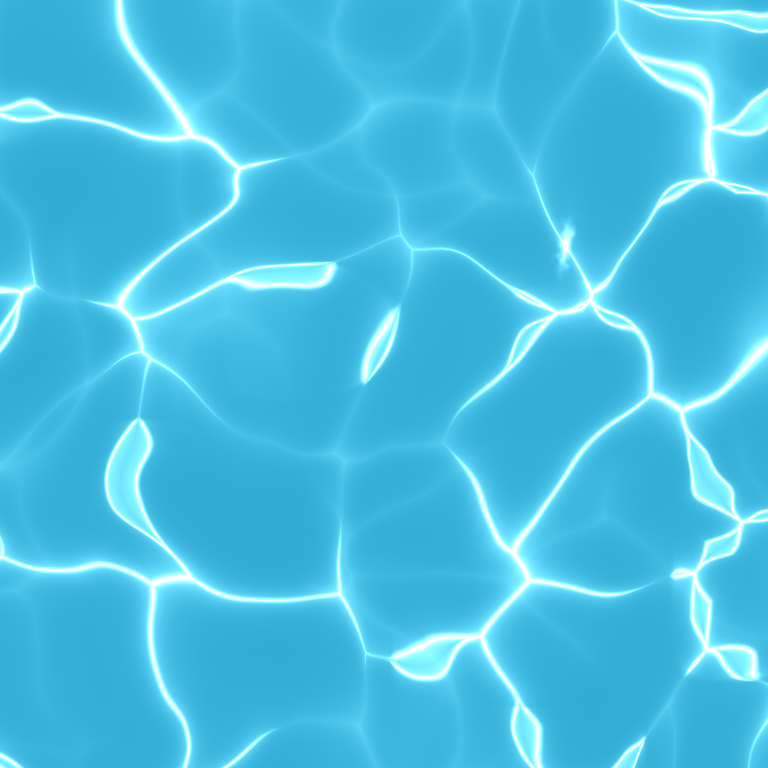
This texture is drawn by a WebGL 2 fragment shader. Its source:

```glsl
#version 300 es
precision highp float;
// Sunlit pool water: a warped cellular web of light over flat blue.
// Noise decides where a strand is a soft haze, a sharp line, or splits
// into a pale lens with a bright rim; a few lone glints float between.
uniform vec2 u_resolution;
out vec4 fragColor;

const float CELLS = 4.6;
const vec3 WATER = vec3(0.198, 0.678, 0.838);
const vec3 LIGHT = vec3(1.0, 0.92, 0.80);

vec2 hash2(vec2 p) {
    vec3 q = fract(vec3(p.xyx) * vec3(0.1031, 0.1030, 0.0973));
    q += dot(q, q.yzx + 33.33);
    return fract((q.xx + q.yz) * q.zy);
}

float noise(vec2 p) {
    vec2 i = floor(p), f = p - i;
    f = f * f * f * (f * (f * 6.0 - 15.0) + 10.0);
    float low = mix(hash2(i).x, hash2(i + vec2(1, 0)).x, f.x);
    float high = mix(hash2(i + vec2(0, 1)).x, hash2(i + vec2(1, 1)).x, f.x);
    return mix(low, high, f.y);
}

vec2 noise2(vec2 p) {
    return vec2(noise(p), noise(p + vec2(37.2, 91.7))) - 0.5;
}

vec2 warp(vec2 p, float amount) {
    p += amount * noise2(p * 1.1 + 5.0);
    return p + 0.22 * amount * noise2(p * 2.7 + 60.0);
}

vec2 toSeed(vec2 cell, vec2 p) {
    return cell + 0.1 + 0.8 * hash2(cell + 100.0) - p;
}

// x: distance to nearest strand, y: distance from junctions, z: soft haze
vec3 web(vec2 p, float hazeWidth) {
    vec2 base = floor(p), nearest = vec2(0.0);
    vec3 f = vec3(9.0);
    for (int k = 0; k < 9; k++) {
        vec2 s = toSeed(base + vec2(k % 3 - 1, k / 3 - 1), p);
        float d = length(s);
        if (d < f.x) { f = vec3(d, f.xy); nearest = s; }
        else if (d < f.y) f = vec3(f.x, d, f.y);
        else f.z = min(f.z, d);
    }
    float strand = 9.0, haze = 0.0;
    for (int k = 0; k < 9; k++) {
        vec2 s = toSeed(base + vec2(k % 3 - 1, k / 3 - 1), p);
        vec2 across = s - nearest;
        float gap = length(across);
        if (gap > 0.001) {
            strand = min(strand, dot(0.5 * (s + nearest), across / gap));
            haze += exp((f.x - length(s)) / hazeWidth);
        }
    }
    return vec3(max(strand, 0.0), f.z - 0.5 * (f.x + f.y), haze);
}

// Light of the strands, with lens-shaped openings between junctions
float strands(vec2 p, float pixel) {
    vec3 w = web(warp(p, 0.65), 0.12);
    float open = smoothstep(0.56, 0.80, noise(p * 1.15 + 21.0));
    float sharp = smoothstep(0.36, 0.68, noise(p * 0.95 + 47.0));
    sharp = max(sharp, smoothstep(0.0, 0.25, open));

    float lens = 0.10 * open * smoothstep(0.02, 0.42, w.y);
    float thickness = max(mix(0.006, 0.014, sharp), pixel);
    float rim = abs(w.x - lens) / thickness;
    float inside = smoothstep(-pixel, pixel, lens - w.x)
                 * smoothstep(0.0, 2.0 * pixel, lens);

    float haze = mix(0.07, 0.15, sharp) * w.z;
    haze += 0.13 * sharp * exp(-max(w.x - lens, 0.0) / 0.035);
    float fill = 0.24 + 0.12 * w.x / max(lens, 0.01);
    return mix(haze, fill, inside) + 0.5 * sharp * exp(-rim * rim);
}

// Rare short flecks of light, slightly ragged
float glints(vec2 p) {
    vec2 cell = floor(p * 0.5);
    vec2 h = hash2(cell + 211.0);
    vec2 d = p - 2.0 * (cell + 0.3 + 0.4 * h);
    float angle = 0.9 + 0.8 * h.y;
    vec2 along = vec2(cos(angle), sin(angle));
    d += 0.03 * noise2(p * 30.0);
    vec2 q = vec2(dot(d, along) / 0.10, dot(d, vec2(-along.y, along.x)) / 0.03);
    float r = dot(q, q);
    return step(0.6, h.x) * (0.7 * exp(-r) + 0.09 * exp(-0.6 * sqrt(r)));
}

void main() {
    float side = min(u_resolution.x, u_resolution.y);
    vec2 p = gl_FragCoord.xy / side * CELLS;
    float light = strands(p, CELLS / side);

    // Fainter, broader folds beneath
    float folds = web(warp(p * 0.85 + 17.0, 0.8), 0.15).z;
    light += 0.045 * folds * smoothstep(0.35, 0.75, noise(p * 0.8 + 9.0));
    light += glints(p) + 0.02 * (noise(p * 0.7 + 3.0) - 0.5);

    fragColor = vec4(min(WATER + light * LIGHT, 1.0), 1.0);
}
```
